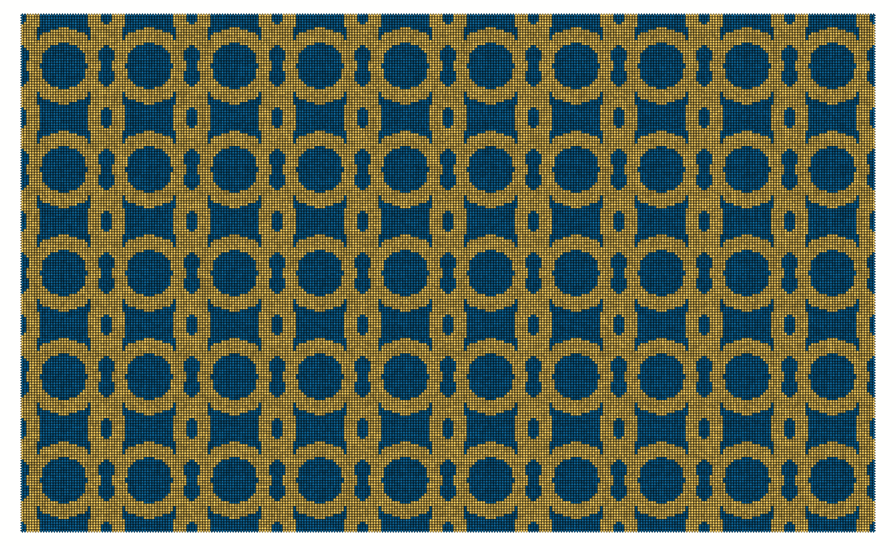
Give the GLSL for this pattern, as a Shadertoy shader.

```glsl
// Woven cloth: navy ground with a gold lattice of rings and oval links, on white.

const float CANVAS_HEIGHT = 468.0;         // design units from bottom to top
const vec2 CELL = vec2(73.2, 88.8);        // one repeat, in design units
const vec2 REPEATS = vec2(10.0, 5.0);
const vec2 STITCHES = vec2(32.0, 40.0);    // stitches per repeat
const float TAU = 6.2831853;
const int SAMPLES = 4;                     // per pixel side

const vec3 PAPER = vec3(1.0, 1.0, 0.995);
const vec3 NAVY = vec3(0.04, 0.35, 0.53);
const vec3 GOLD = vec3(0.84, 0.70, 0.32);

float hash(vec2 p) {
    vec3 q = fract(p.xyx * 0.1031);
    q += dot(q, q.yzx + 33.33);
    return fract((q.x + q.y) * q.z);
}

// Slow drift of thread tone, centred on zero
float layeredSines(float x) {
    return (sin(x * 0.71) + sin(x * 1.93 + 1.3) + sin(x * 4.37 + 2.1)) / 3.0;
}

// Approximate signed distance to an ellipse
float ellipse(vec2 p, vec2 radii) {
    return (length(p / radii) - 1.0) * min(radii.x, radii.y);
}

// Two pointed lobes stacked on a narrow waist; p is folded to one quadrant
float twinLobe(vec2 p, float waist, float belly, float tip) {
    float halfWidth = min(belly, min(waist + 0.5 * p.y, (tip - p.y) * 0.9));
    return p.x - halfWidth;
}

// Ring disc whose rim carries small scallops
float scallopedDisc(vec2 p, float radius, float count, float depth) {
    float angle = atan(p.y, p.x);
    return length(p) - radius - depth * cos(count * angle);
}

// True where the gold yarn shows; p is measured from the ring centre
bool isGold(vec2 p) {
    p = abs(p);
    vec2 side = vec2(CELL.x * 0.5 - p.x, p.y);
    vec2 corner = CELL * 0.5 - p;

    float ring = scallopedDisc(p, 32.3, 12.0, 0.5);
    float column = corner.x - (corner.y < 12.0 ? 16.0 : 13.7);
    float bridge = max(p.y - 22.2, corner.x - 16.0);
    float lattice = min(ring, min(column, bridge));

    float disc = scallopedDisc(p, 19.7, 12.0, 0.6);
    float lobes = twinLobe(side, 3.6, 7.0, 19.6);
    float eye = ellipse(corner, vec2(5.6, 9.5));
    float holes = min(disc, min(lobes, eye));
    return max(lattice, -holes) < 0.0;
}

// Relief of one stitch: dark gaps between rounded, slightly slanted loops
float stitchRelief(vec2 local) {
    float across = 0.80 + 0.34 * cos(TAU * local.x);
    float along = 0.82 + 0.32 * cos(TAU * (local.y + 0.4 * abs(local.x)));
    return across * along;
}

// Uneven yarn: whole rows and columns drift, single stitches vary
float yarnTone(vec2 id) {
    float threads = 0.06 * layeredSines(id.x) + 0.07 * layeredSines(id.y + 9.0);
    return 1.0 + threads + 0.24 * (hash(id) - 0.5);
}

vec3 cloth(vec2 p) {
    vec2 grid = (p / CELL + 0.5 * REPEATS) * STITCHES;
    vec2 total = REPEATS * STITCHES;

    // Selvedge bulges once per stitch
    vec2 bulge = 0.3 * cos(TAU * (grid.yx - 0.5));
    vec2 beyond = abs(grid - 0.5 * total) - 0.5 * total - bulge;
    if (max(beyond.x, beyond.y) > 0.0) return PAPER;

    vec2 id = clamp(floor(grid), vec2(0.0), total - 1.0);
    vec2 local = grid - id - 0.5;
    vec2 fromRing = (fract((id + 0.5) / STITCHES) - 0.5) * CELL;
    vec3 yarn = isGold(fromRing) ? GOLD : NAVY;
    return yarn * stitchRelief(local) * yarnTone(id);
}

void mainImage(out vec4 fragColor, in vec2 fragCoord) {
    vec3 sum = vec3(0.0);
    for (int j = 0; j < SAMPLES; j++) {
        for (int i = 0; i < SAMPLES; i++) {
            vec2 jitter = (vec2(i, j) + 0.5) / float(SAMPLES) - 0.5;
            vec2 p = fragCoord + jitter - 0.5 * iResolution.xy;
            sum += cloth(p / iResolution.y * CANVAS_HEIGHT);
        }
    }
    fragColor = vec4(sum / float(SAMPLES * SAMPLES), 1.0);
}
```
